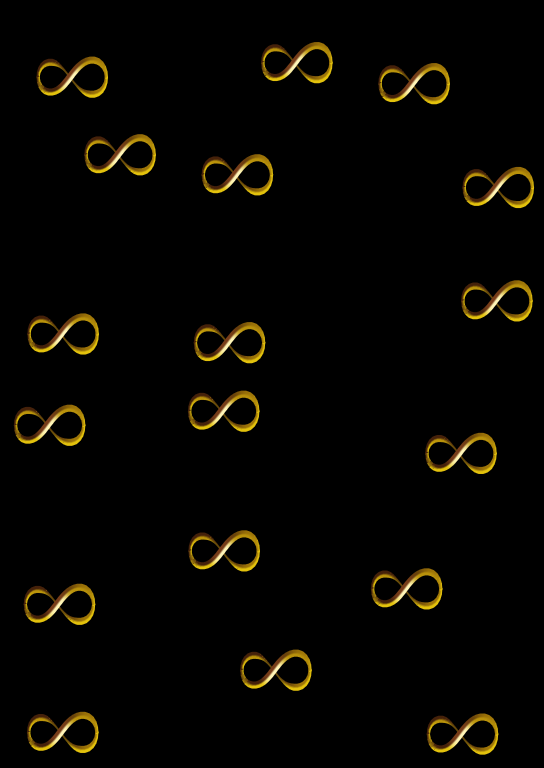
A Shadertoy shader for this pattern:

```glsl
const float PI = 3.14159265;

vec2 hash22(vec2 p) {
    vec3 q = fract(p.xyx * vec3(0.1031, 0.1030, 0.0973));
    q += dot(q, q.yzx + 33.33);
    return fract((q.xx + q.yz) * q.zy);
}

// Lemniscate whose left lobe is smaller than the right one
vec2 loopPoint(float t) {
    float s = sin(t), c = cos(t);
    vec2 q = vec2(c, 1.33 * s * c) / (1.0 + s * s);
    q *= mix(0.88, 1.01, smoothstep(-0.4, 0.4, q.x));
    return q - vec2(0.06, 0.0);
}

// Thin at the sides, broad on the bends, tapered where it passes below
float halfWidth(float t) {
    float s = sin(t);
    float w = mix(0.045, 0.098, smoothstep(0.0, 0.55, abs(s)));
    return w * (1.0 - 0.75 * smoothstep(0.6, 1.0, -s));
}

// Dark upper face and bright lower face of the gold band
vec3 goldColor(vec2 q, float t, float side, float blur) {
    float crossing = smoothstep(0.75, 1.0, sin(t));
    vec3 brown = mix(vec3(0.27, 0.13, 0.04), vec3(0.47, 0.24, 0.10), crossing);
    vec3 dark = mix(brown, vec3(0.62, 0.46, 0.03), smoothstep(0.0, 0.75, q.x));
    vec3 bright = mix(vec3(0.89, 0.76, 0.05), vec3(1.0, 0.96, 0.72), crossing);
    float upperBend = smoothstep(0.1, 0.45, q.y);
    bright = mix(bright, vec3(0.68, 0.52, 0.04), 0.8 * upperBend);
    bright *= 1.0 - 0.4 * smoothstep(0.75, 1.0, -sin(t));
    return mix(bright, dark, smoothstep(-blur, blur, side + 0.05));
}

// One S-shaped half of the band, starting at angle t0
vec4 ribbon(vec2 p, float t0, float pixel) {
    const int STEPS = 28;
    float best = 1e3, bestT = t0;
    vec2 nearest = vec2(0.0), a = loopPoint(t0);
    for (int i = 0; i < STEPS; i++) {
        float t = t0 + PI * float(i) / float(STEPS);
        float dt = PI / float(STEPS);
        vec2 b = loopPoint(t + dt), ab = b - a;
        float k = clamp(dot(p - a, ab) / dot(ab, ab), 0.0, 1.0);
        vec2 q = a + k * ab;
        float d = length(p - q) - halfWidth(t + k * dt);
        if (d < best) {
            best = d;
            bestT = t + k * dt;
            nearest = q;
        }
        a = b;
    }
    float w = halfWidth(bestT);
    float side = dot(p - nearest, normalize(vec2(-0.6, 1.0))) / w;
    float cover = clamp(0.5 - best / pixel, 0.0, 1.0);
    return vec4(goldColor(nearest, bestT, side, 0.2 + 0.5 * pixel / w), cover);
}

void mainImage(out vec4 fragColor, in vec2 fragCoord) {
    // Three columns and six rows, each cell with one shifted symbol
    vec2 cellSize = vec2(1.0 / 3.0, sqrt(2.0) / 6.0);
    vec2 uv = fragCoord / iResolution.x;
    vec2 cell = floor(uv / cellSize);
    vec2 shift = (hash22(cell + 7.0) - 0.5) * vec2(0.18, 0.14);
    float size = 0.0664;
    vec2 p = (uv - (cell + 0.5) * cellSize - shift) / size;
    float pixel = 1.0 / (iResolution.x * size);

    // Lower strand first, then the strand crossing over it
    vec3 color = vec3(0.0);
    if (abs(p.x) < 1.2 && abs(p.y) < 0.8) {
        vec4 under = ribbon(p, PI, pixel);
        vec4 over = ribbon(p, 0.0, pixel);
        color = mix(color, under.rgb, under.a);
        color = mix(color, over.rgb, over.a);
    }
    fragColor = vec4(color, 1.0);
}
```
